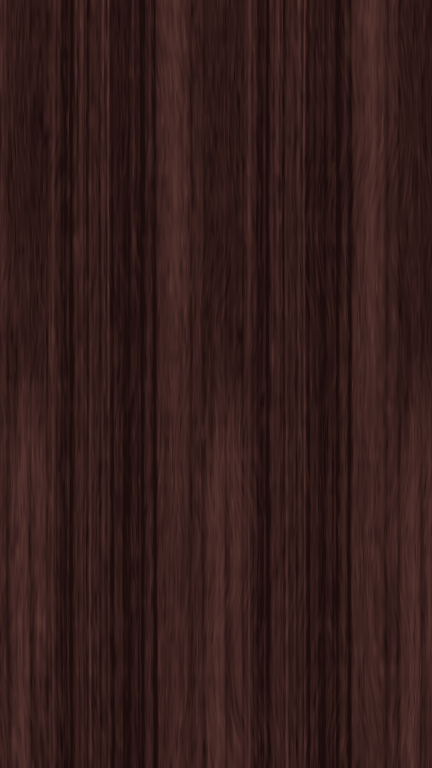
Reproduce this texture procedurally as a Shadertoy shader.

```glsl
float hash(vec2 p) {
    vec3 q = fract(p.xyx * vec3(0.1031, 0.1030, 0.0973));
    q += dot(q, q.yzx + 33.33);
    return fract((q.x + q.y) * q.z);
}

// Value noise that wraps horizontally after "period" cells
float noise(vec2 p, float period) {
    vec2 i = floor(p), f = p - i;
    f = f * f * (3.0 - 2.0 * f);
    float left = mod(i.x, period), right = mod(i.x + 1.0, period);
    return mix(mix(hash(vec2(left, i.y)), hash(vec2(right, i.y)), f.x),
               mix(hash(vec2(left, i.y + 1.0)), hash(vec2(right, i.y + 1.0)), f.x), f.y);
}

// Soft-edged vertical strip from a to b
float strip(float x, float a, float b, float soft) {
    return smoothstep(a - soft, a + soft, x) - smoothstep(b - soft, b + soft, x);
}

// Soft vertical line
float line(float x, float center, float width) {
    return exp(-pow((x - center) / width, 2.0));
}

// Broad light and dark bands across one veneer leaf
float bands(float x, float y) {
    float tone = 0.24;
    tone += 0.26 * (1.0 - smoothstep(0.02, 0.05, x));
    tone += 0.22 * strip(x, 0.255, 0.31, 0.012);
    tone += 0.20 * strip(x, 0.375, 0.56, 0.02);
    tone -= 0.09 * strip(x, 0.57, 0.76, 0.02);
    tone += 0.26 * strip(x, 0.80, 0.97, 0.02);
    tone += 0.22 * line(x, 0.895, 0.06) * smoothstep(0.65, 1.25, y);
    return tone + 0.26 * smoothstep(0.98, 1.0, x);
}

// Pale tongues rising from the lower edge, split by dark strands
float flame(float x, float y) {
    float edge = 0.98 - 2.2 * abs(x - 0.145) + 0.25 * (noise(vec2(x * 34.0, 3.0), 34.0) - 0.5);
    float body = strip(x, 0.055, 0.24, 0.02) * smoothstep(0.10, -0.22, y - edge);
    float split = line(x, 0.155 + 0.01 * sin(y * 5.0), 0.018) * smoothstep(0.9, 0.6, y);
    float fade = strip(x, 0.17, 0.25, 0.02) * smoothstep(0.35, 0.1, y);
    return body * (1.0 - 0.75 * split - 0.5 * fade);
}

// Narrow light and dark lines running the whole length
float pinstripes(float x, float y) {
    float straight = strip(x, 0.25, 0.80, 0.02);
    float fine = noise(vec2(x * 95.0, y * 0.4), 95.0) - 0.5;
    float wide = noise(vec2(x * 41.0, y * 0.4 + 7.0), 41.0) - 0.5;
    float gap = smoothstep(0.60, 0.82, noise(vec2(x * 62.0, y * 0.3 + 19.0), 62.0));
    float ribs = cos(x * 176.0 + 2.0 * noise(vec2(x * 9.0, 2.0), 9.0));
    float tone = fine * mix(0.16, 0.46, straight) + wide * mix(0.12, 0.24, straight);
    tone += 0.13 * ribs * strip(x, 0.36, 0.57, 0.02) - 0.22 * straight * gap;
    tone += 0.30 * (line(x, 0.275, 0.008) + line(x, 0.772, 0.008) + line(x, 0.555, 0.006));
    return tone - 0.28 * (line(x, 0.325, 0.012) + line(x, 0.365, 0.008) + line(x, 0.795, 0.007));
}

void mainImage(out vec4 fragColor, in vec2 fragCoord) {
    vec2 p = fragCoord / iResolution.x;

    // Leaves repeat side by side with a gentle drift
    float drift = 0.006 * (noise(vec2(p.x * 6.0, p.y * 2.2), 512.0) - 0.5);
    float x = fract((p.x + drift) / 0.452);
    float tone = bands(x, p.y) + 0.44 * flame(x, p.y) + pinstripes(x, p.y);

    // Short slanting fibres, pale hairs and dark pores
    float lean = 0.03 * noise(vec2(p.x * 14.0, p.y * 4.0), 512.0);
    vec2 grain = vec2(p.x + lean, p.y);
    float fibre = noise(grain * vec2(180.0, 15.0), 512.0) - 0.5;
    float hair = noise(grain * vec2(290.0, 26.0) + 41.0, 512.0) - 0.5;
    float pore = smoothstep(0.66, 0.92, noise(grain * vec2(230.0, 20.0) + 83.0, 512.0));
    float glint = smoothstep(0.70, 0.95, noise(grain * vec2(210.0, 18.0) + 137.0, 512.0));
    tone += 0.20 * fibre + 0.24 * hair - 0.15 * pore + 0.16 * glint;

    // Faint cloudiness along the trunk
    tone += 0.10 * (noise(p * vec2(11.0, 3.0) + 5.0, 512.0) - 0.5) + 0.07;

    vec3 darkWood = vec3(0.110, 0.050, 0.046);
    vec3 paleWood = vec3(0.330, 0.198, 0.182);
    fragColor = vec4(mix(darkWood, paleWood, clamp(tone, 0.0, 1.0)), 1.0);
}
```
